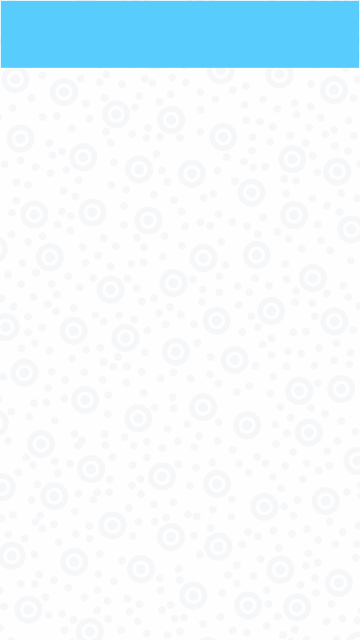
Write a Shadertoy shader that draws this pattern.

```glsl
const vec3 PAPER = vec3(0.997, 0.997, 0.999);
const vec3 MARK = vec3(0.961, 0.967, 0.977);
const vec3 SKY = vec3(0.345, 0.800, 0.990);

// All lengths are fractions of the canvas height
const float BANNER_BOTTOM = 0.894;
const float BORDER = 0.0013;
const float RING_OUTER = 0.0219;
const float RING_INNER = 0.0132;
const float RING_CORE = 0.0078;
const float DOT_RADIUS = 0.0061;
const float CLEARANCE = 0.031;

vec2 hash22(vec2 p) {
    vec3 q = fract(p.xyx * vec3(0.1031, 0.1030, 0.0973));
    q += dot(q, q.yzx + 33.33);
    return fract((q.xx + q.yz) * q.zy);
}

mat2 rotation(float a) {
    return mat2(cos(a), sin(a), -sin(a), cos(a));
}

// Position of the nearest point on a jittered, staggered lattice
vec2 nearestSeed(vec2 p, float cell, vec2 jitter, float angle, float seed) {
    mat2 turn = rotation(angle);
    vec2 q = turn * p / cell;
    vec2 best = vec2(0.0);
    float bestDist = 1e5;
    for (int j = -1; j <= 1; j++) {
        float row = floor(q.y) + float(j);
        float stagger = 0.5 * mod(row, 2.0);
        for (int i = -1; i <= 1; i++) {
            vec2 id = vec2(floor(q.x - stagger) + float(i), row);
            vec2 offset = (2.0 * hash22(id + seed) - 1.0) * jitter;
            vec2 point = id + 0.5 + vec2(stagger, 0.0) + offset;
            float d = distance(q, point);
            if (d < bestDist) {
                bestDist = d;
                best = point;
            }
        }
    }
    // The transpose undoes the rotation
    return transpose(turn) * best * cell;
}

vec2 ringCentre(vec2 p) {
    return nearestSeed(p, 0.0895, vec2(0.15, 0.25), 0.22, 41.0);
}

vec2 dotCentre(vec2 p) {
    return nearestSeed(p, 0.027, vec2(0.27, 0.33), 0.61, 97.0);
}

// Antialiased coverage of a signed distance
float fill(float d, float pixel) {
    return clamp(0.5 - d / pixel, 0.0, 1.0);
}

float target(float r, float pixel) {
    float band = max(r - RING_OUTER, RING_INNER - r);
    return fill(min(band, r - RING_CORE), pixel);
}

void mainImage(out vec4 fragColor, in vec2 fragCoord) {
    float pixel = 1.0 / iResolution.y;
    vec2 p = fragCoord * pixel;
    float width = iResolution.x * pixel;

    // Targets, with small dots kept clear of them
    float marks = target(distance(p, ringCentre(p)), pixel);
    vec2 centre = dotCentre(p);
    float clear = step(CLEARANCE, distance(centre, ringCentre(centre)));
    marks = max(marks, clear * fill(distance(p, centre) - DOT_RADIUS, pixel));
    vec3 color = mix(PAPER, MARK, marks);

    // Flat banner with a hairline margin
    float side = max(BORDER - p.x, p.x - width + BORDER);
    float ends = max(BANNER_BOTTOM - p.y, p.y - 1.0 + BORDER);
    color = mix(color, SKY, fill(max(side, ends), pixel));

    fragColor = vec4(color, 1.0);
}
```
